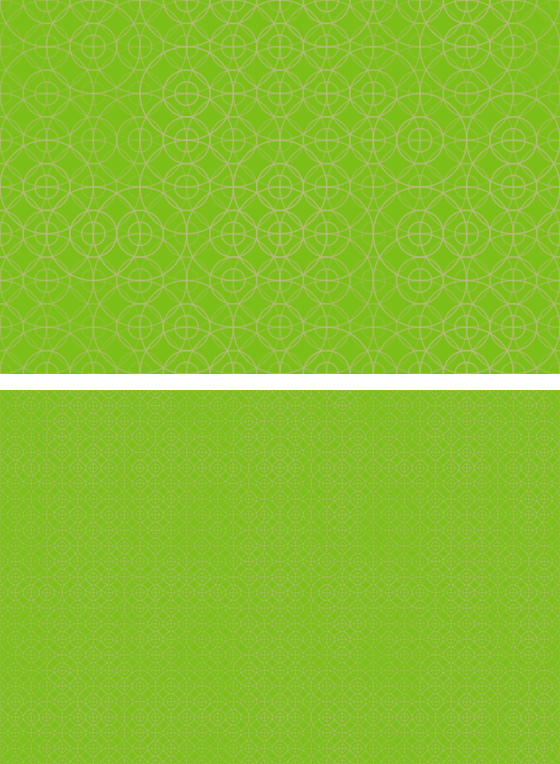
Top, the tile; bottom, the same tile 3 across and 3 down.
Write a WebGL 2 fragment shader that draws this pattern.

```glsl
#version 300 es
precision highp float;

uniform vec2 u_resolution;
out vec4 fragColor;

#define REPEATS vec2(12.0, 8.0)
#define LINE_WIDTH 0.033
#define INNER_RADIUS 0.25
#define MIDDLE_RADIUS 0.5
#define OUTER_RADIUS 1.0
#define FAINTEST 0.2
#define STRONGEST 0.8
#define GROUND_COLOR vec3(0.49, 0.75, 0.10)
#define LINE_COLOR vec3(0.73, 0.72, 0.53)

// Random value per node, wrapped so that opposite edges agree
float nodeHash(vec2 node) {
    vec2 wrapped = mod(node, REPEATS);
    return fract(sin(dot(wrapped, vec2(12.9898, 78.233)) + 4.1) * 43758.5);
}

// Distance to the nearest of three concentric rings
float ringDistance(vec2 offset) {
    float r = length(offset);
    float d = min(abs(r - INNER_RADIUS), abs(r - MIDDLE_RADIUS));
    return min(d, abs(r - OUTER_RADIUS));
}

void main() {
    vec2 p = gl_FragCoord.xy / u_resolution * REPEATS;
    float pixel = REPEATS.y / u_resolution.y;
    vec2 cell = floor(p);

    // Layer the translucent rings of every node within reach
    float groundLeft = 1.0;
    for (int y = -1; y <= 2; y++) {
        for (int x = -1; x <= 2; x++) {
            vec2 node = cell + vec2(x, y);
            float edge = 0.5 * LINE_WIDTH - ringDistance(p - node);
            float coverage = clamp(edge / pixel + 0.5, 0.0, 1.0);
            float opacity = mix(FAINTEST, STRONGEST, nodeHash(node));
            groundLeft *= 1.0 - coverage * opacity;
        }
    }

    fragColor = vec4(mix(LINE_COLOR, GROUND_COLOR, groundLeft), 1.0);
}
```
